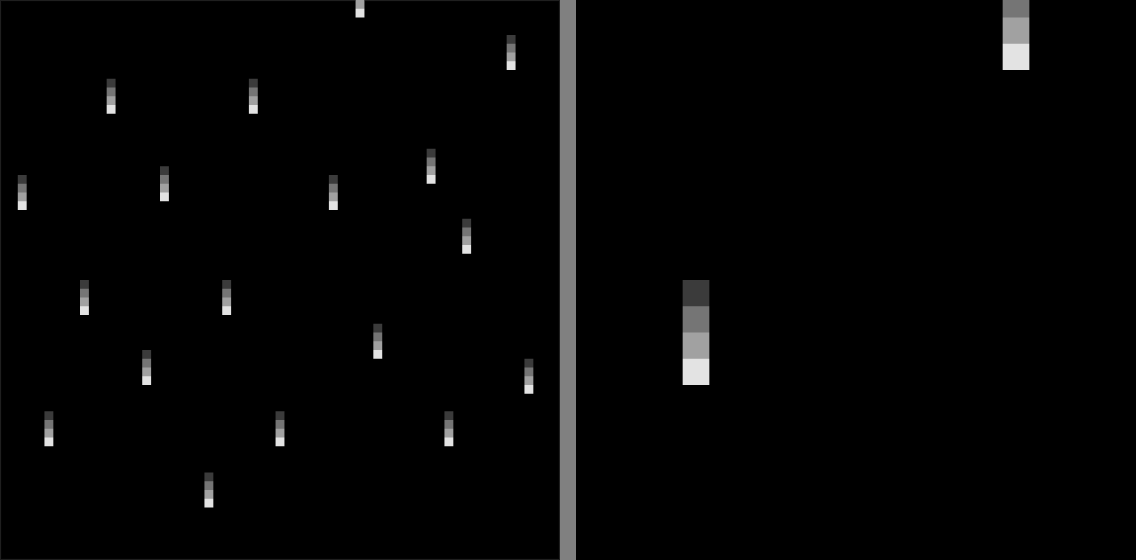
Left, the full canvas; right, a detail of the centre.
This pattern is drawn by a WebGL 2 fragment shader. Its source:

```glsl
#version 300 es
precision highp float;
// Sparse pixel raindrops with fading grey tails, falling on black in a thin frame.

uniform vec2 u_resolution;
out vec4 fragColor;

const int DROPS = 18;
const vec2 GRID = vec2(63.0, 64.0);

// Integer hash mapped to 0..1
float hash(uint n) {
    n = (n ^ 61u) ^ (n >> 16);
    n *= 9u;
    n ^= n >> 4;
    n *= 0x27d4eb2du;
    n ^= n >> 15;
    return float(n & 0xffffu) / 65536.0;
}

// Antialiased coverage of the unit cell whose corner is at the origin
float cellCoverage(vec2 p, vec2 pixel) {
    vec2 inside = clamp((0.5 - abs(p - 0.5)) / pixel + 0.5, 0.0, 1.0);
    return inside.x * inside.y;
}

// Grid cell of a drop's head: one drop per column band, rows shuffled and jittered
vec2 headCell(int i) {
    float column = (float(i) + hash(uint(i) * 2u + 11u)) * GRID.x / float(DROPS);
    float row = (mod(float(i) * 11.0 + 5.0, 18.0) + 3.0 * hash(uint(i) * 2u + 12u)) * 3.0;
    return floor(vec2(column, row));
}

// Bright head with three dimmer cells above it
float raindrop(vec2 p, vec2 pixel) {
    vec4 shades = vec4(0.89, 0.63, 0.46, 0.23);
    float light = 0.0;
    for (int k = 0; k < 4; k++) {
        light += shades[k] * cellCoverage(p + vec2(0.0, float(k)), pixel);
    }
    return light;
}

void main() {
    vec2 uv = gl_FragCoord.xy / u_resolution;
    vec2 pixel = GRID / u_resolution;
    vec2 p = vec2(uv.x, 1.0 - uv.y) * GRID; // rows count down from the top

    float light = 0.0;
    for (int i = 0; i < DROPS; i++) {
        light = max(light, raindrop(p - headCell(i), pixel));
    }

    // Faint frame along the canvas edge
    vec2 toEdge = min(uv, 1.0 - uv);
    vec2 frame = clamp((0.00195 - toEdge) * u_resolution + 0.5, 0.0, 1.0);
    light = max(light, 0.12 * max(frame.x, frame.y));

    fragColor = vec4(vec3(light), 1.0);
}
```
